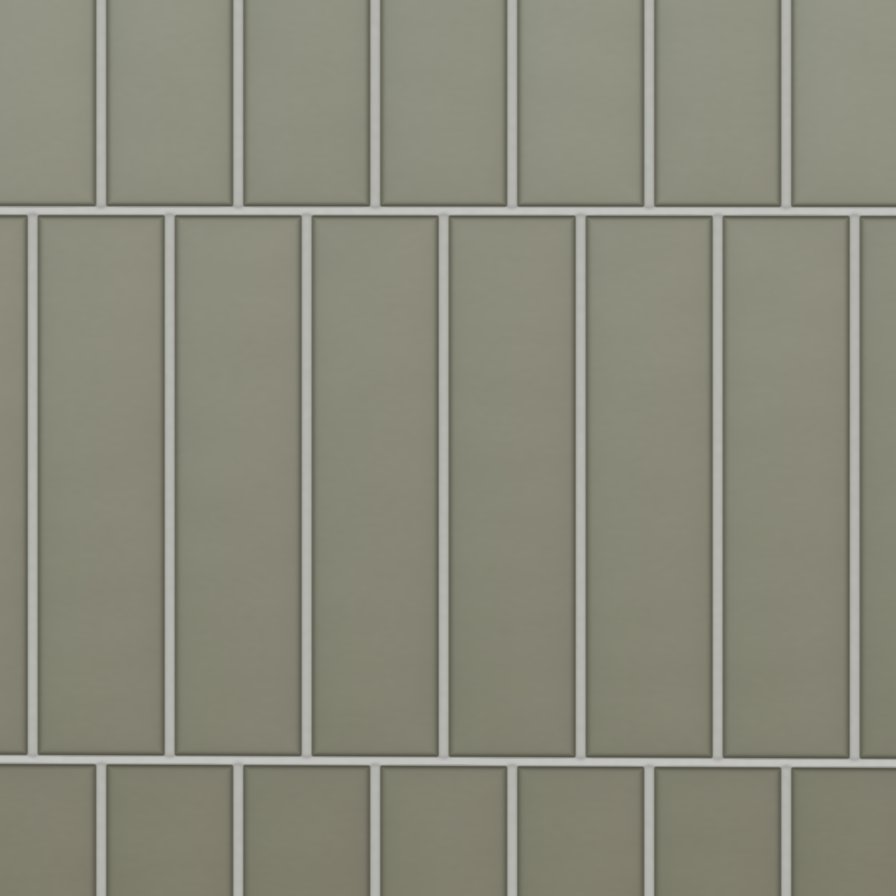
A WebGL 2 fragment shader for this texture:

```glsl
#version 300 es
precision highp float;

uniform vec2 u_resolution;
out vec4 fragColor;

vec2 hashGradient(vec2 cell) {
    vec2 h = vec2(dot(cell, vec2(127.1, 311.7)), dot(cell, vec2(269.5, 183.3)));
    return 2.0 * fract(sin(h) * 43758.5) - 1.0;
}

float gradientNoise(vec2 p) {
    vec2 i = floor(p), f = fract(p);
    vec2 u = f * f * f * (f * (f * 6.0 - 15.0) + 10.0);
    vec2 e = vec2(0.0, 1.0);
    float low = mix(dot(hashGradient(i), f),
                    dot(hashGradient(i + e.yx), f - e.yx), u.x);
    float high = mix(dot(hashGradient(i + e.xy), f - e.xy),
                     dot(hashGradient(i + e.yy), f - e.yy), u.x);
    return mix(low, high, u.y);
}

// Signed distance to a box with rounded corners, negative inside
float roundedBox(vec2 p, vec2 halfSize, float radius) {
    vec2 q = abs(p) - halfSize + radius;
    return length(max(q, 0.0)) + min(max(q.x, q.y), 0.0) - radius;
}

void main() {
    vec2 uv = gl_FragCoord.xy / u_resolution.y;
    float pixel = 1.0 / u_resolution.y;

    // Upright tiles in running bond; the lower joint leans slightly
    vec2 pitch = vec2(0.1529, 0.6125);
    vec2 p = uv - vec2(0.0365, 0.1525);
    p.y += uv.x * mix(0.0045, 0.001, smoothstep(0.1, 0.8, uv.y));
    float row = floor(p.y / pitch.y);
    p.x -= 0.5 * pitch.x * mod(row, 2.0);
    vec2 tileId = vec2(floor(p.x / pitch.x), row);
    vec2 local = p - (tileId + 0.5) * pitch;

    vec2 jointHalf = vec2(0.0056, 0.0050);
    float tileDist = roundedBox(local, 0.5 * pitch - jointHalf, 0.0025);

    // Glaze: lighter towards the top, with faint mottling and grain
    vec3 glaze = mix(vec3(0.499, 0.489, 0.424), vec3(0.577, 0.577, 0.518), uv.y);
    glaze += 0.006 * hashGradient(tileId + 7.0).x;
    glaze += 0.010 * gradientNoise(uv * vec2(9.0, 22.0));
    glaze += 0.008 * gradientNoise(uv * vec2(70.0, 130.0));
    glaze += vec3(-0.008, 0.0, -0.002) * smoothstep(0.04, -0.07, local.x);

    // Shaded tile rim, crisper along the horizontal joints
    vec2 inset = 0.5 * pitch - jointHalf - abs(local);
    float sideShade = exp(-pow(max(inset.x, 0.0) / 0.0042, 2.0));
    float endShade = exp(-pow(max(inset.y, 0.0) / 0.0036, 2.0));
    float rim = max(sideShade * (local.x > 0.0 ? 0.72 : 0.62), endShade * 0.95);
    glaze = mix(glaze, vec3(0.325, 0.325, 0.275), rim);
    glaze *= 1.0 - 0.05 * exp(min(tileDist, 0.0) / 0.012);

    // Grout: rounded strips, the horizontal ones brighter
    float fromRowJoint = 0.5 * pitch.y - abs(local.y);
    float fromSideJoint = 0.5 * pitch.x - abs(local.x);
    float rowJoint = 1.0 - smoothstep(0.003, 0.007, fromRowJoint);
    vec3 grout = mix(vec3(0.710, 0.712, 0.690), vec3(0.765, 0.768, 0.750), rowJoint);
    float across = mix(fromSideJoint / jointHalf.x, fromRowJoint / jointHalf.y, rowJoint);
    grout *= 1.0 - 0.13 * pow(clamp(across, 0.0, 1.0), 3.0);
    grout += 0.018 * gradientNoise(uv * 95.0);

    // Small dimple where an upright joint meets a row joint
    float meeting = length(vec2(fromSideJoint, fromRowJoint - 0.004) / vec2(0.005, 0.003));
    grout *= 1.0 - 0.10 * exp(-meeting * meeting);

    float softness = max(pixel, 0.0013);
    vec3 color = mix(glaze, grout, smoothstep(-softness, softness, tileDist));
    fragColor = vec4(color, 1.0);
}
```
